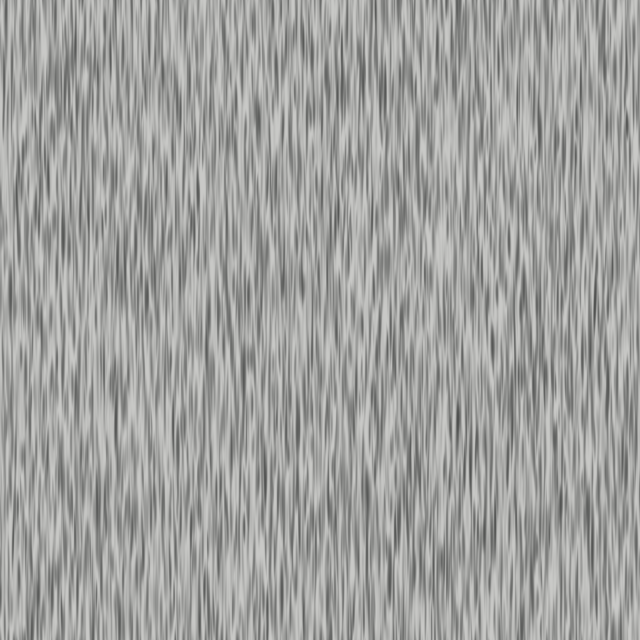
Give the GLSL for this texture, as a WebGL 2 fragment shader.

```glsl
#version 300 es
precision highp float;
// Brushed grey surface: fine, upright, tapered dark streaks on a pale ground.

uniform vec2 u_resolution;
out vec4 fragColor;

const vec3 PALE = vec3(0.787, 0.788, 0.779);
const vec3 DARK = vec3(0.265, 0.270, 0.265);
const int LAYERS = 3;
const vec2 GRID = vec2(190.0, 11.0);            // streak cells across and up
const vec2 HALF_WIDTH = vec2(0.0012, 0.0021);   // thinnest, thickest
const vec2 HALF_LENGTH = vec2(0.028, 0.078);    // shortest, longest
const vec2 STRENGTH = vec2(0.09, 1.05);         // faintest, darkest
const float TILT = 0.05;                        // range of sideways slope
const float BOW = 0.0022;                       // range of sideways bend
const float TONE_DRIFT = 0.05;                  // broad change in density

vec4 hash4(vec3 key) {
    vec4 q = fract(key.xyzx * vec4(0.1031, 0.1030, 0.0973, 0.1099));
    q += dot(q, q.wzxy + 33.33);
    return fract((q.xxyz + q.yzzw) * q.zywx);
}

// Darkness of one tapered streak at an offset from its centre.
float streak(vec2 offset, vec4 shape, float bend, float pixel) {
    float halfLength = mix(HALF_LENGTH.x, HALF_LENGTH.y, shape.x);
    float along = offset.y / halfLength;
    float taper = max(1.0 - along * along, 0.0);
    float halfWidth = mix(HALF_WIDTH.x, HALF_WIDTH.y, shape.y);
    halfWidth *= 0.65 + 0.35 * taper;
    float softWidth = length(vec2(halfWidth, 0.3 * pixel));
    float across = offset.x - offset.y * TILT * (shape.z - 0.5);
    across -= BOW * (bend - 0.5) * along * along;
    across /= softWidth;
    float strength = mix(STRENGTH.x, STRENGTH.y, shape.w * shape.w);
    return strength * taper * taper * exp(-across * across) * halfWidth / softWidth;
}

// Sum of the jittered streaks in the cells around a point.
float streakLayer(vec2 p, float layer, float pixel) {
    float column = floor(p.x * GRID.x);
    float total = 0.0;
    for (int i = -2; i <= 2; i++) {
        float cellX = column + float(i);
        float stagger = hash4(vec3(cellX + 17.0, 5.0, layer)).x;
        float row = floor(p.y * GRID.y + stagger);
        for (int j = -1; j <= 1; j++) {
            float cellY = row + float(j);
            vec3 key = vec3(cellX + 41.0, cellY + 23.0, layer);
            vec4 place = hash4(key);
            vec4 shape = hash4(key + vec3(211.0, 97.0, 31.0));
            vec2 centre = (vec2(cellX, cellY - stagger) + place.xy) / GRID;
            total += streak(p - centre, shape, place.z, pixel);
        }
    }
    return total;
}

// Layered sines: wide, soft patches of denser and sparser streaks.
float toneDrift(vec2 p) {
    return sin(9.0 * p.y + 2.0 * sin(5.0 * p.x))
         + 0.6 * sin(23.0 * p.x + 3.0 * sin(11.0 * p.y + 1.0))
         + 0.5 * sin(31.0 * p.y - 13.0 * p.x + 2.0);
}

void main() {
    float pixel = 1.0 / u_resolution.y;
    vec2 p = gl_FragCoord.xy * pixel;

    float density = 0.0;
    for (int k = 0; k < LAYERS; k++) {
        float layer = float(k);
        vec2 shift = vec2(0.37, 0.61) * layer / GRID;
        density += streakLayer(p + shift, layer * 13.0 + 3.0, pixel);
    }
    density *= 1.0 + TONE_DRIFT * toneDrift(p);

    // Overlapping streaks darken towards a limit.
    fragColor = vec4(mix(DARK, PALE, exp(-density)), 1.0);
}
```
